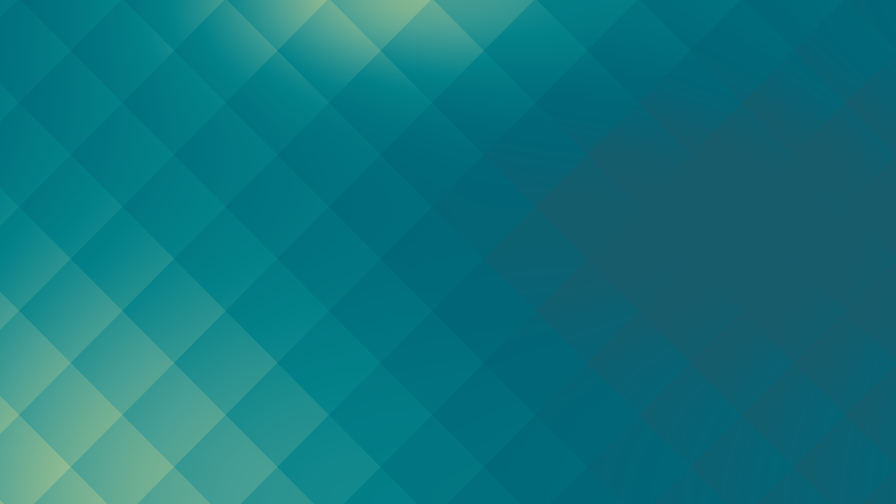
Reproduce this background procedurally as a Shadertoy shader.

```glsl
// A teal field of soft glows cut into a lattice of diamond facets.
// Gaussian glows set a tone, each facet adds a ramp rising to its right,
// and the resulting tone is mapped through a grey-teal to pale green ramp.

const vec2 LATTICE_ORIGIN = vec2(0.0394, 0.7963);
const vec2 LATTICE_PERIOD = vec2(0.2049, 0.2065);

const vec3 SLATE = vec3(0.09, 0.36, 0.42);
const vec3 DEEP_TEAL = vec3(0.00, 0.40, 0.47);
const vec3 TEAL = vec3(0.01, 0.51, 0.54);
const vec3 SEA_GREEN = vec3(0.27, 0.62, 0.58);
const vec3 PALE_GREEN = vec3(0.58, 0.74, 0.57);

// Elliptical gaussian, 1 at its centre
float glow(vec2 p, vec2 centre, vec2 radius) {
    vec2 d = (p - centre) / radius;
    return exp(-dot(d, d));
}

// Sawtooth from 0 to 1 whose drop is softened over the given width
float softSaw(float x, float width) {
    float f = fract(x);
    return f - smoothstep(1.0 - width, 1.0, f);
}

// Smooth lighting of the whole canvas
float baseTone(vec2 p) {
    float tone = 0.12;
    tone += 0.73 * glow(p, vec2(0.10, 0.00), vec2(0.72, 0.60));
    tone += 0.26 * glow(p, vec2(0.75, 1.02), vec2(1.00, 0.35));
    tone += 0.48 * glow(p, vec2(0.75, 1.02), vec2(0.33, 0.16));
    tone -= 0.17 * glow(p, vec2(1.40, 0.60), vec2(0.50, 0.30));
    return tone;
}

// Ramp across each diamond: -1 at its left corner, 1 at its right
float facetRamp(vec2 p, float pixel) {
    vec2 q = (p - LATTICE_ORIGIN) / LATTICE_PERIOD;
    float width = 1.5 * pixel / LATTICE_PERIOD.x;
    return softSaw(q.x + q.y, width) + softSaw(q.x - q.y, width) - 1.0;
}

vec3 toneColour(float t) {
    vec3 c = mix(SLATE, DEEP_TEAL, smoothstep(0.02, 0.20, t));
    c = mix(c, TEAL, clamp((t - 0.20) / 0.27, 0.0, 1.0));
    c = mix(c, SEA_GREEN, clamp((t - 0.47) / 0.23, 0.0, 1.0));
    return mix(c, PALE_GREEN, clamp((t - 0.70) / 0.28, 0.0, 1.0));
}

void mainImage(out vec4 fragColor, in vec2 fragCoord) {
    // Height of the canvas is one unit
    vec2 p = fragCoord / iResolution.y;
    float tone = baseTone(p);

    // Facets stand out more where the light is strong
    float relief = 0.04 + 0.11 * tone;
    tone += relief * facetRamp(p, 1.0 / iResolution.y);

    fragColor = vec4(toneColour(tone), 1.0);
}
```
